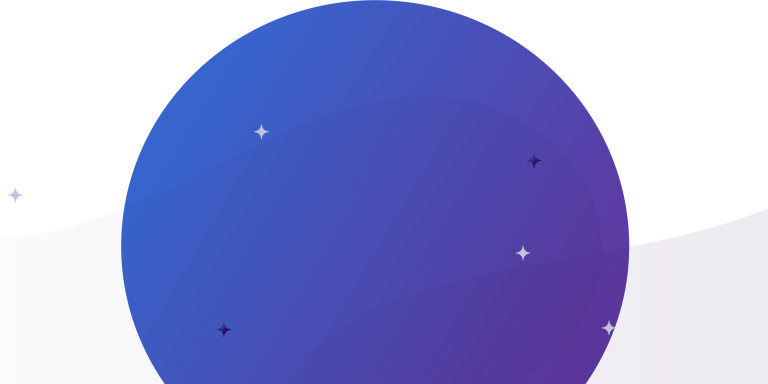
Give the GLSL for this background, as a Shadertoy shader.

```glsl
// A blue-violet disc on white, crossed by two translucent waves, with small stars.
// Shapes are signed distances or height curves, in units of the canvas height,
// and are layered from back to front with edges one pixel wide.

const vec3 PAPER = vec3(1.0);
const vec3 DISC_BLUE = vec3(0.215, 0.395, 0.805);
const vec3 DISC_VIOLET = vec3(0.37, 0.22, 0.625);
const vec3 WAVE_INK = vec3(0.20, 0.12, 0.36);
const vec3 STAR_LIGHT = vec3(0.75, 0.77, 0.86);
const vec3 STAR_NAVY = vec3(0.18, 0.20, 0.53);
const vec3 STAR_PLUM = vec3(0.19, 0.05, 0.38);

const vec2 DISC_CENTER = vec2(0.977, 0.359);
const vec2 DISC_RADII = vec2(0.6615, 0.6406);
const float STAR_SIZE = 0.0185;

// Position, then kind: 0 light inside the disc, 1 dark inside, 2 light anywhere.
const vec3 STARS[6] = vec3[6](
    vec3(0.040, 0.492, 2.0), vec3(0.681, 0.657, 0.0),
    vec3(1.391, 0.582, 1.0), vec3(1.362, 0.341, 0.0),
    vec3(0.583, 0.142, 1.0), vec3(1.586, 0.146, 0.0));

// Coverage of a shape whose distance is negative inside.
float cover(float dist, float pixel) {
    return 1.0 - smoothstep(-0.7 * pixel, 0.7 * pixel, dist);
}

// First-order distance to an axis-aligned ellipse.
float ellipseDistance(vec2 q, vec2 radii) {
    float k = length(q / radii);
    return k * (k - 1.0) / max(length(q / (radii * radii)), 1e-4);
}

// Four-pointed star with concave arcs for sides.
float starDistance(vec2 q, float size) {
    q = abs(q);
    float arcs = 0.94 * size - length(q - size);
    return max(arcs, max(q.x, q.y) - size);
}

// Rising wave that rounds off into an ellipse on its right side.
float backWave(vec2 p) {
    vec2 center = vec2(1.107, 0.349);
    vec2 radii = vec2(0.461, 0.401);
    float crest = mix(0.383, center.y + radii.y, smoothstep(0.0, center.x, p.x));
    return p.x < center.x ? p.y - crest : ellipseDistance(p - center, radii);
}

// Cubic wave that climbs to the right and falls off steeply on the left.
float frontWave(vec2 p) {
    float u = p.x - 1.497;
    float drop = max(-u - 0.5, 0.0);
    return p.y - (0.331 + 0.18 * u + 0.273 * u * u * u - 1.2 * drop * drop);
}

// Diagonal gradient from upper left to lower right.
vec3 discColor(vec2 q) {
    float t = dot(q, vec2(0.85, -0.53));
    return mix(DISC_BLUE, DISC_VIOLET, clamp(t / 1.2 + 0.5, 0.0, 1.0));
}

void mainImage(out vec4 fragColor, in vec2 fragCoord) {
    float pixel = 1.0 / iResolution.y;
    vec2 p = fragCoord * pixel;
    vec2 q = p - DISC_CENTER;

    // Disc on paper
    float disc = cover(ellipseDistance(q, DISC_RADII), pixel);
    vec3 color = mix(PAPER, discColor(q), disc);

    // Waves, denser towards the right
    float ink = mix(0.02, 0.09, clamp(p.x * 0.5, 0.0, 1.0));
    color = mix(color, WAVE_INK, ink * cover(backWave(p), pixel));
    color = mix(color, WAVE_INK, ink * cover(frontWave(p), pixel));

    // Stars
    for (int i = 0; i < 6; i++) {
        vec2 s = p - STARS[i].xy;
        float kind = STARS[i].z;
        float shade = smoothstep(-0.6, 0.6, (s.x - s.y) / STAR_SIZE);
        vec3 dark = mix(STAR_NAVY, STAR_PLUM, shade);
        vec3 tint = kind == 1.0 ? dark : STAR_LIGHT;
        float mask = kind == 2.0 ? 1.0 : disc;
        color = mix(color, tint, mask * cover(starDistance(s, STAR_SIZE), pixel));
    }

    fragColor = vec4(color, 1.0);
}
```
